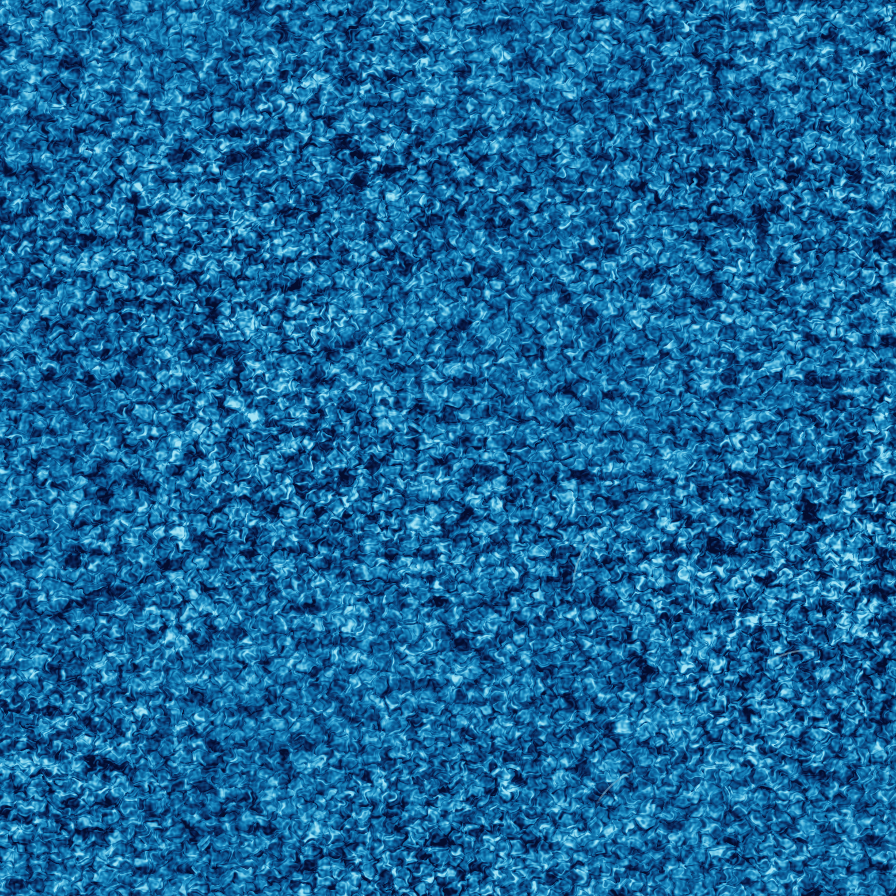
This texture is drawn by a WebGL 2 fragment shader. Its source:

```glsl
#version 300 es
precision highp float;
// Dense blue pile carpet: jittered tufts, fine leaning fibres and dark gaps.

#define TUFTS vec2(60.0, 68.0)      // tufts across the canvas
#define JITTER 0.85                 // displacement of tuft centres
#define LEAN 0.75                   // main fibre direction in radians
#define LEAN_SPREAD 1.9             // variation of direction between tufts
#define FIBRE_FREQ vec2(1.35, 3.7)  // fibre noise along and across, per tuft
#define GRAIN_FREQ 235.0            // finest fuzz, per canvas
#define CONTRAST 1.17
#define BRIGHTNESS 0.0
#define HAIRS 3                     // stray pale hairs

uniform vec2 u_resolution;
out vec4 fragColor;

const int SHADES = 8;
const vec3 SHADE[SHADES] = vec3[SHADES](
    vec3(0.01, 0.05, 0.18), vec3(0.03, 0.12, 0.31),
    vec3(0.04, 0.24, 0.45), vec3(0.04, 0.35, 0.58),
    vec3(0.06, 0.45, 0.67), vec3(0.12, 0.57, 0.78),
    vec3(0.33, 0.72, 0.87), vec3(0.64, 0.89, 0.96));
const float STOP[SHADES] = float[SHADES](
    -2.7, -1.88, -1.1, -0.45, 0.18, 0.84, 1.6, 2.7);

// Two independent random values in 0..1 for a lattice point
vec2 hash2(vec2 cell) {
    uvec2 v = uvec2(ivec2(cell)) * 1664525u + 1013904223u;
    v.x += v.y * 1664525u;
    v.y += v.x * 1664525u;
    v ^= v >> 16u;
    v.x += v.y * 1664525u;
    v.y += v.x * 1664525u;
    v ^= v >> 16u;
    return vec2(v & 65535u) / 65535.0;
}

float gradientDot(vec2 cell, vec2 offset) {
    float a = 6.2832 * hash2(cell).x;
    return dot(vec2(cos(a), sin(a)), offset);
}

// Gradient noise scaled to a standard deviation near one
float noise(vec2 p) {
    vec2 i = floor(p), f = p - i;
    vec2 w = f * f * f * (f * (f * 6.0 - 15.0) + 10.0);
    vec2 e = vec2(1.0, 0.0);
    float low = mix(gradientDot(i, f), gradientDot(i + e, f - e), w.x);
    float high = mix(gradientDot(i + e.yx, f - e.yx),
                     gradientDot(i + 1.0, f - 1.0), w.x);
    return 4.7 * mix(low, high, w.y);
}

mat2 rotation(float a) {
    float c = cos(a), s = sin(a);
    return mat2(c, -s, s, c);
}

// Lightness of the pile, roughly normal around zero
float pileTone(vec2 uv) {
    vec2 p = uv * TUFTS;
    p += 0.13 * vec2(noise(p * 1.3 + 31.7), noise(p * 1.3 + 77.2));
    p += 0.05 * vec2(noise(p * 3.1 + 11.4), noise(p * 3.1 + 53.9));

    // Nearest tuft, biased by its height
    vec2 base = floor(p), local = vec2(0.0), tuft = base;
    float nearest = 9.0;
    for (int y = -1; y <= 1; y++)
    for (int x = -1; x <= 1; x++) {
        vec2 cell = base + vec2(x, y);
        vec2 centre = cell + 0.5 + JITTER * (hash2(cell) - 0.5);
        float reach = length(p - centre) + 0.2 * hash2(cell + 400.0).x;
        if (reach < nearest) {
            nearest = reach;
            local = p - centre;
            tuft = cell;
        }
    }
    float dome = (0.47 - nearest) / 0.18 + 0.9 * local.y + 0.5 * local.x;

    // Fibres leaning their own way in every tuft
    float angle = LEAN + 0.35 * noise(uv * 5.0 + 9.3)
                + LEAN_SPREAD * (hash2(tuft + 900.0).y - 0.5);
    vec2 along = rotation(angle) * local;
    float fibre = noise(along * FIBRE_FREQ + tuft * 7.37);
    float strand = noise(along * FIBRE_FREQ * 1.5 + tuft * 3.61 + 40.0);

    float grain = noise(uv * GRAIN_FREQ + 5.1);
    float clump = noise(uv * TUFTS * vec2(0.42, 0.6) + 19.6);
    float patches = noise(uv * 6.0 + 2.8);
    float depth = 1.0 + 0.09 * noise(uv * 3.0 + 61.5);
    float tone = 0.58 * dome + 0.48 * fibre + 0.3 * strand
               + 0.3 * grain + 0.27 * clump + 0.1 * patches;
    return BRIGHTNESS + CONTRAST * depth * tone;
}

vec3 dye(float tone) {
    vec3 colour = SHADE[0];
    for (int i = 1; i < SHADES; i++)
        colour = mix(colour, SHADE[i],
                     clamp((tone - STOP[i - 1]) / (STOP[i] - STOP[i - 1]), 0.0, 1.0));
    return colour;
}

// Coverage of a few thin, slightly bent hairs
float strayHairs(vec2 uv, float pixel) {
    float cover = 0.0;
    for (int i = 0; i < HAIRS; i++) {
        vec2 seed = vec2(i, 71);
        vec2 q = rotation(0.2 + hash2(seed + 9.0).x) * (uv - hash2(seed));
        float bend = abs(q.y + 6.0 * q.x * q.x);
        float line = 1.0 - smoothstep(0.0004, 0.0006 + pixel, bend);
        cover = max(cover, line * (1.0 - smoothstep(0.015, 0.035, abs(q.x))));
    }
    return cover;
}

void main() {
    float pixel = 1.0 / min(u_resolution.x, u_resolution.y);
    vec3 colour = vec3(0.0);
    // Four samples per pixel smooth the tuft edges
    for (int s = 0; s < 4; s++) {
        vec2 shift = vec2(s & 1, s >> 1) * 0.5 - 0.25;
        colour += 0.25 * dye(pileTone((gl_FragCoord.xy + shift) * pixel));
    }
    float hair = strayHairs(gl_FragCoord.xy * pixel, pixel);
    fragColor = vec4(mix(colour, vec3(0.6, 0.8, 0.87), 0.5 * hair), 1.0);
}
```
